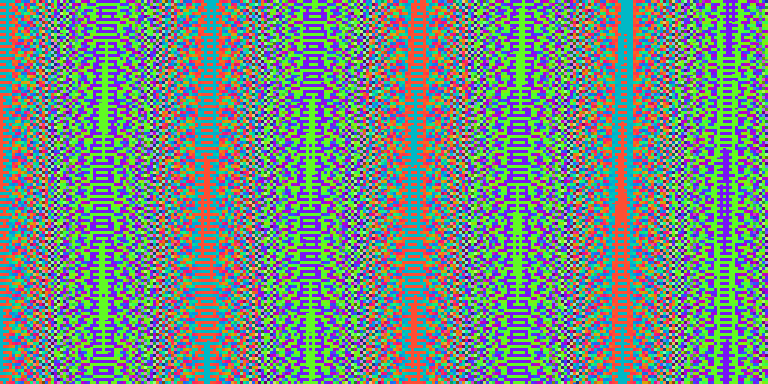
This pattern is drawn by a WebGL 1 fragment shader. Its source:

```glsl
precision highp float;

uniform vec2 u_resolution;

const float TAU = 6.2831853;
const vec2 CELLS = vec2(256.0, 128.0);
const float BAND_SPACING = 34.6;

float wave(float turns) {
  return cos(TAU * turns);
}

// Rainbow made of three cosines a third of a turn apart
vec3 rainbow(float hue) {
  return 0.5 + 0.5 * cos(TAU * (hue - vec3(0.0, 0.333, 0.667)));
}

// Slow change of phase along a band's centre line
float bandDrift(float height, float band, float isGreen) {
  float stagger = band * band / 32.0;
  float sway = 0.13 * wave(2.0 * height + stagger) + 0.5 * step(6.5, band);
  return mix(height - 0.72 + stagger, sway, isGreen);
}

// Signed balance between the two hues of a band
float interference(vec2 cell, float offset, float drift, float rowPeriod) {
  float radius = sqrt(offset * offset + 0.5);
  float outer = smoothstep(1.0, 5.5, radius);
  float fringes = wave(0.22 * radius - 0.12 + drift);
  float bow = 0.33 * wave(0.2 * radius);
  float rows = wave(cell.y / rowPeriod + bow + 0.2 * drift);
  float chirp = offset * offset / (2.0 * BAND_SPACING);
  float flicker = wave(0.5 * cell.y + chirp + 0.1 * drift);
  return mix(1.0, 0.45, outer) * fringes + 0.8 * outer * rows + 0.9 * flicker;
}

vec3 weave(vec2 uv) {
  vec2 cell = floor(uv * CELLS);

  // Vertical bands with slightly leaning centre lines
  float lean = 1.4 * (uv.y - 0.5) + 0.5 * wave(uv.y);
  float across = (cell.x + 0.5 - lean) / BAND_SPACING;
  float band = floor(across + 0.5);
  float offset = (across - band) * BAND_SPACING;
  float isGreen = mod(band, 2.0);

  // Complementary hues: red and cyan, or violet and green
  float rowPeriod = mix(4.3, 5.4, isGreen);
  float drift = bandDrift(uv.y, band, isGreen);
  float balance = interference(cell, offset, drift, rowPeriod);
  float side = step(0.0, balance + 0.04 * isGreen);

  // Fine swings of hue, growing away from the centre lines
  float outer = smoothstep(1.0, 7.0, abs(offset));
  float swing = outer * wave(0.37 * cell.y + 0.13 * abs(offset));
  float coolHue = mix(0.51, 0.74, isGreen) + 0.11 * swing;
  float warmHue = mix(0.02, 0.29, isGreen) + mix(0.12, 0.07, isGreen) * swing;
  vec3 colour = rainbow(mix(coolHue, warmHue, side));

  // Steep streaks of dark and pale checks where bands meet
  float border = smoothstep(5.0, 16.0, abs(offset));
  float streak = smoothstep(0.1, 0.5, wave(0.34 * abs(offset) + 0.03 * cell.y));
  float checker = mod(cell.x + cell.y, 2.0);
  return mix(colour, vec3(checker), 0.5 * streak * border);
}

void main() {
  // Four samples soften cell edges at any canvas size
  vec3 total = vec3(0.0);
  for (int y = 0; y < 2; y++) {
    for (int x = 0; x < 2; x++) {
      vec2 jitter = 0.5 * vec2(float(x), float(y)) - 0.25;
      total += weave((gl_FragCoord.xy + jitter) / u_resolution);
    }
  }
  gl_FragColor = vec4(0.25 * total, 1.0);
}
```
